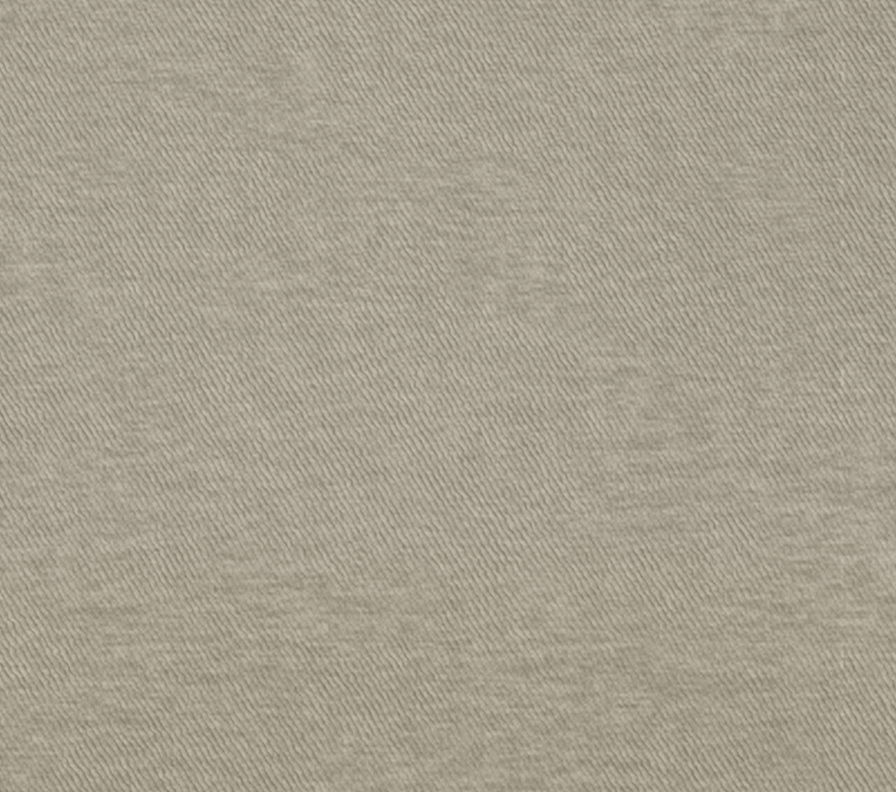
A WebGL 2 fragment shader for this texture:

```glsl
#version 300 es
precision highp float;
// Worn khaki cotton twill: fine steep diagonals over uneven horizontal threads.

uniform vec2 u_resolution;
out vec4 fragColor;

float hash(vec2 p) {
  return fract(sin(dot(p, vec2(127.1, 311.7))) * 43758.5453);
}

float noise(vec2 p) {
  vec2 cell = floor(p);
  vec2 f = fract(p);
  f = f * f * (3.0 - 2.0 * f);
  return mix(mix(hash(cell), hash(cell + vec2(1.0, 0.0)), f.x),
             mix(hash(cell + vec2(0.0, 1.0)), hash(cell + vec2(1.0, 1.0)), f.x), f.y);
}

// Layered noise, centred on zero
float cloud(vec2 p) {
  float sum = 0.0;
  float gain = 0.5;
  for (int i = 0; i < 4; i++) {
    sum += gain * (noise(p) - 0.5);
    p = p * 2.03 + 17.3;
    gain *= 0.5;
  }
  return sum;
}

// Diagonal ribs, falling to the right, broken into uneven dashes
float twill(vec2 p) {
  float wander = 1.0 * cloud(p * 8.0) + 0.35 * (noise(p * vec2(110.0, 170.0)) - 0.5);
  float phase = 6.28318 * (122.0 * (p.x + 0.62 * p.y) + wander);
  float dash = 0.6 + 0.8 * noise(p * vec2(130.0, 100.0) + 9.0);
  return dash * (sin(phase) + 0.2 * sin(2.0 * phase + 0.8));
}

// Horizontal threads, each lighter or darker along short lengths
float weft(vec2 p) {
  float shortRuns = noise(vec2(p.x * 75.0, p.y * 230.0)) - 0.5;
  float longRuns = noise(vec2(p.x * 20.0 + 40.0, p.y * 250.0)) - 0.5;
  return shortRuns + 0.5 * longRuns;
}

void main() {
  vec2 p = gl_FragCoord.xy / u_resolution.x;
  vec2 uv = gl_FragCoord.xy / u_resolution;

  // Worn patches flatten the ribs and show more of the weft
  float wear = smoothstep(-0.04, 0.26, cloud(p * vec2(7.0, 9.0) + 5.0));
  float shade = twill(p) * mix(0.058, 0.026, wear);
  shade += weft(p) * mix(0.050, 0.090, wear);

  // Fibre grain, fine and crisp
  shade += 0.085 * (noise(p * vec2(400.0, 370.0)) - 0.5);

  // Broad unevenness, darker toward the bottom and the upper right
  shade += 0.016 * cloud(p * 5.0 + 31.0);
  shade -= 0.017 * smoothstep(0.35, 0.0, uv.y);
  shade -= 0.014 * smoothstep(0.55, 1.0, uv.x) * smoothstep(0.4, 1.0, uv.y);
  shade += 0.007 * (1.0 - smoothstep(0.0, 0.6, distance(uv, vec2(0.3, 0.65))));

  // Faint broken crease near the right edge
  float crease = 1.0 - smoothstep(0.0008, 0.0028, abs(p.x - 0.94));
  shade += 0.05 * crease * smoothstep(0.45, 0.8, noise(vec2(3.0, p.y * 90.0)));

  vec3 khaki = vec3(0.653, 0.629, 0.569);
  vec3 warmth = vec3(0.005, 0.0, -0.008) * smoothstep(0.6, 0.0, uv.y);
  fragColor = vec4(khaki + warmth + shade * vec3(1.0, 1.0, 1.02), 1.0);
}
```
